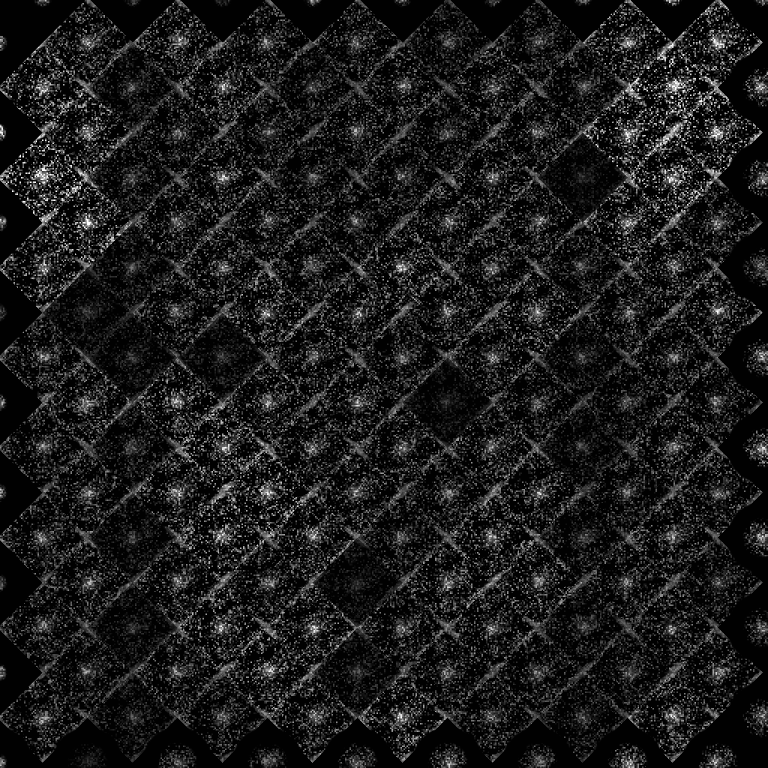
Write a WebGL 1 fragment shader that draws this pattern.

```glsl
precision highp float;
uniform vec2 u_resolution;

float hash(vec2 p) {
  vec3 q = fract(vec3(p.xyx) * 0.1031);
  q += dot(q, q.yzx + 33.33);
  return fract((q.x + q.y) * q.z);
}

float noise(vec2 p) {
  vec2 i = floor(p), f = fract(p);
  f = f * f * (3.0 - 2.0 * f);
  return mix(mix(hash(i), hash(i + vec2(1.0, 0.0)), f.x),
             mix(hash(i + vec2(0.0, 1.0)), hash(i + 1.0), f.x), f.y);
}

float bump(vec2 offset, float radius) {
  return exp(-dot(offset, offset) / (radius * radius));
}

// Rotates by 45 degrees; applying it twice doubles the vector.
vec2 diagonal(vec2 p) {
  return vec2(p.x + p.y, p.x - p.y);
}

// Brightness of one whole diamond, with uneven exposure over the sheet.
float tileLevel(vec2 tile) {
  float level = 0.3 + 0.2 * noise(tile * 0.37 + 20.0) + 0.2 * hash(tile + 71.0);
  level += 0.5 * bump(tile - vec2(0.0, 3.0), 2.2);
  level += 0.5 * bump(tile - vec2(14.0, 1.5), 2.3);
  level += 0.25 * bump(tile - vec2(4.0, 9.5), 1.8);
  level *= 1.0 - 0.5 * bump(vec2(tile.x - 2.0, 0.0), 0.7);
  level *= 1.0 - 0.4 * bump(vec2(tile.x - 12.0, 0.0), 0.7);
  return level * mix(0.4, 1.0, step(0.045, hash(tile + 137.0)));
}

float shade(vec2 uv) {
  // Fine grain grid: one speck per cell.
  vec2 grain = floor(uv * 512.0);
  float chance = hash(grain + 11.0);
  float tone = hash(grain + 613.0);

  // Diamond lattice, rows counted downward from the top.
  vec2 p = (vec2(uv.x, 1.0 - uv.y) - 0.0555) / 0.0586;
  vec2 d = diagonal(p);
  vec2 tile = 0.5 * diagonal(floor(d * 0.5) * 2.0 + 1.0);
  vec2 corner = diagonal(floor(d * 0.5 + 0.5));
  vec2 local = p - tile;
  float r = length(local);
  float level = tileLevel(tile);

  // Scattered specks, thinned in curved patches within each diamond.
  float angle = atan(local.y, local.x + 0.0001);
  float patches = noise(local * 5.5 + 40.0);
  float swirl = 0.5 + 0.5 * sin(2.0 * angle + 9.0 * r);
  float density = 0.36 * smoothstep(0.2, 0.6, patches) * (0.6 + 0.6 * swirl);
  density += 0.14;

  // Grainy seams, stronger along the rising diagonals, and a centre halo.
  vec2 seamGap = (1.0 - abs(diagonal(local))) * 0.7071;
  vec2 seams = 1.0 - smoothstep(vec2(0.02), vec2(0.1), seamGap);
  float seam = max(seams.x, 0.65 * seams.y);
  density += 0.4 * seam * (0.5 + 0.5 * noise(p * 4.0));
  density += 0.45 * bump(local, 0.23);
  float light = step(chance, density) * level * (0.16 + 0.92 * tone * tone + 0.2 * seam);

  // Small grainy core, slightly shifted from tile to tile.
  vec2 drift = 0.1 * (vec2(hash(tile + 5.0), hash(tile + 9.0)) - 0.5);
  light += level * bump(local - drift, 0.11) * (0.35 + 0.5 * tone);

  // Ragged tapered streaks at the crossings, alternating direction by row.
  vec2 q = diagonal(p - corner) * 0.7071;
  if (mod(corner.y, 2.0) < 0.5) q = q.yx;
  float ragged = 0.06 * (noise(q * 14.0 + 7.0) - 0.5) + 0.05 * (chance - 0.5);
  float bend = q.y - 0.5 * q.x * q.x * q.x + ragged;
  float width = 0.1 * max(0.0, 1.0 - abs(q.x) / 0.48);
  float streak = 1.0 - smoothstep(width * 0.3, width + 0.012, abs(bend));
  streak *= smoothstep(0.48, 0.2, abs(q.x));
  light = max(light, streak * level * (0.45 + 0.55 * tone));

  // Border diamonds keep a central blob, inside a round dark bite.
  vec2 outside = step(vec2(15.5), abs(tile - 7.5) + 7.5);
  float border = max(outside.x, outside.y);
  float blobSize = min(tile.x, tile.y) < 0.0 ? 0.2 : 0.43;
  float blob = 1.0 - smoothstep(blobSize - 0.06, blobSize + 0.03, r);
  float biteRight = length(vec2(p.x - 16.0, mod(p.y, 2.0) - 1.0));
  float biteBottom = length(vec2(mod(p.x, 2.0) - 1.0, p.y - 16.0));
  float kept = smoothstep(0.76, 0.82, min(biteRight, biteBottom));
  return min(light, 1.0) * mix(kept, blob, border);
}

void main() {
  // Four samples average the grain evenly at every canvas size.
  float sum = 0.0;
  for (int i = 0; i < 4; i++) {
    float k = float(i);
    vec2 offset = vec2(mod(k, 2.0), floor(k * 0.5)) * 0.5 - 0.25;
    sum += shade((gl_FragCoord.xy + offset) / u_resolution);
  }
  gl_FragColor = vec4(vec3(0.004 + 0.25 * sum), 1.0);
}
```
